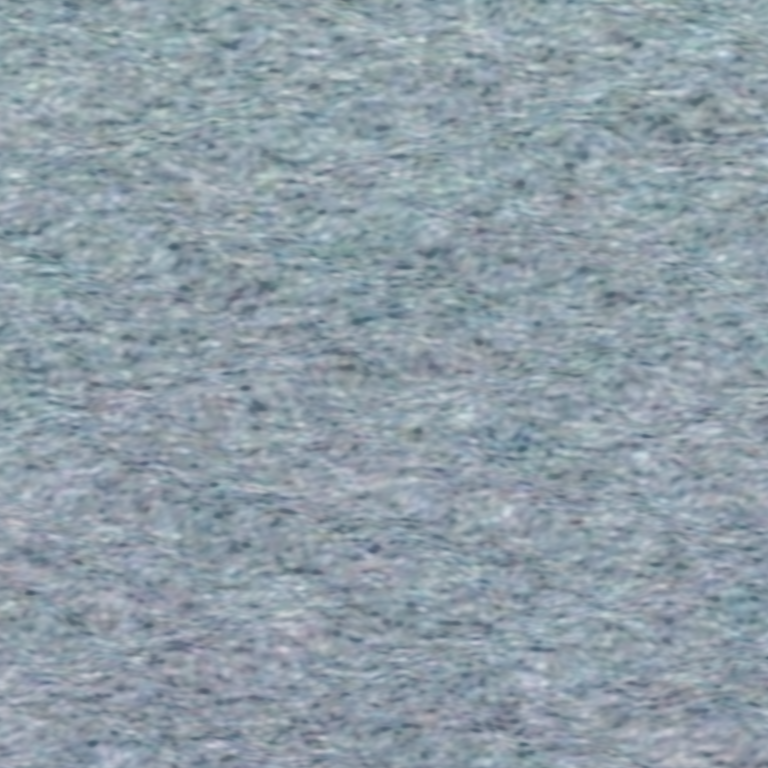
A WebGL 1 fragment shader for this texture:

```glsl
precision highp float;
// Blue-grey rippled surface: fine horizontal grain with dark teal streaks and faint pink mottling.

uniform vec2 u_resolution;

vec3 hash3(vec2 cell) {
  vec3 h = fract(cell.xyx * vec3(0.1031, 0.1030, 0.0973));
  h += dot(h, h.yxz + 33.33);
  return fract((h.xxy + h.yzz) * h.zyx);
}

// Cellular noise: each cell drops one soft light or dark spot, about -1 to 1
float spots(vec2 p, float seed) {
  vec2 cell = floor(p);
  float sum = 0.0;
  for (int y = -1; y <= 1; y++) {
    for (int x = -1; x <= 1; x++) {
      vec2 id = cell + vec2(float(x), float(y));
      vec3 h = hash3(id + seed);
      vec2 offset = id + h.xy - p;
      float falloff = max(0.0, 1.0 - dot(offset, offset));
      sum += falloff * falloff * (h.z * 2.0 - 1.0);
    }
  }
  return sum;
}

void main() {
  vec2 uv = gl_FragCoord.xy / u_resolution.y;

  // Gentle waves bend the rows of grain
  vec2 p = uv;
  p.y += 0.004 * sin(uv.x * 15.0 + 3.0 * sin(uv.y * 19.0));
  p.y += 0.0015 * sin(uv.x * 53.0 + uv.y * 71.0);

  // Brightness, from fine grain up to broad patches
  float grain = spots(p * vec2(100.0, 175.0), 17.0);
  float streaks = spots(p * vec2(43.0, 145.0), 71.0);
  float ripples = spots(p * vec2(15.0, 60.0), 133.0);
  float patches = spots(p * vec2(5.0, 13.0), 211.0);
  float tone = 0.078 * grain + 0.082 * streaks + 0.032 * ripples + 0.024 * patches;
  tone -= 0.035 * smoothstep(0.05, 0.15, -tone) - 0.004;

  // Tint drifts between pinkish grey and teal
  float tint = 0.5 * spots(p * vec2(11.0, 21.0), 307.0)
             + 0.6 * spots(p * vec2(55.0, 85.0), 401.0);
  float blueness = spots(p * vec2(38.0, 64.0), 503.0);

  vec3 color = mix(vec3(0.557, 0.598, 0.648), vec3(0.559, 0.631, 0.657), uv.y);
  color += tone * vec3(1.06, 1.0, 0.95);
  color += tint * vec3(0.032, -0.013, -0.004);
  color += blueness * vec3(-0.007, -0.004, 0.019);
  gl_FragColor = vec4(clamp(color, 0.0, 1.0), 1.0);
}
```
